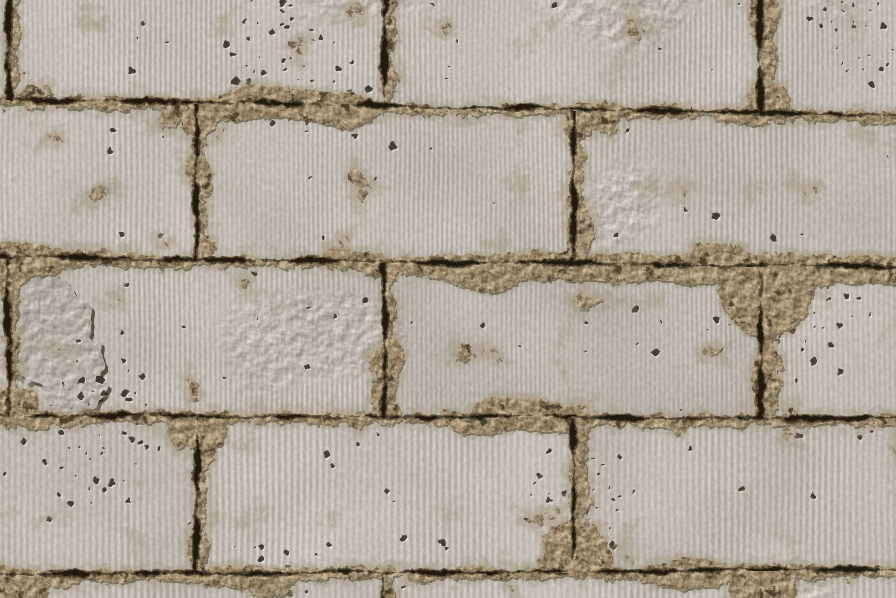
A Shadertoy shader for this texture:

```glsl
const vec2 BLOCK = vec2(0.629, 0.259);  // block pitch, canvas heights
const vec2 FIRST_JOINT = vec2(0.020, 0.041);
const vec2 TO_LIGHT = vec2(-0.6, 0.8);
const float JOINT_HALF = 0.008;
const float BED_SMEAR = 0.030;
const float HEAD_SMEAR = 0.020;
const float LUMP_SIZE = 0.105;
const float RIB_PITCH = 0.0105;
const float RIB_DEPTH = 0.27;
const float PIT_GRID = 0.024;
const vec2 FLAKE_CENTER = vec2(0.10, 0.425);
const vec2 FLAKE_SIZE = vec2(0.070, 0.115);
const vec3 BLOCK_LIGHT = vec3(0.81, 0.79, 0.76);
const vec3 BLOCK_SHADE = vec3(0.59, 0.56, 0.52);
const vec3 MORTAR_LIGHT = vec3(0.70, 0.63, 0.51);
const vec3 MORTAR_SHADE = vec3(0.40, 0.34, 0.24);
const vec3 STAIN = vec3(0.64, 0.58, 0.48);
const vec3 CREVICE = vec3(0.25, 0.21, 0.14);
const vec3 SHADOW = vec3(0.11, 0.08, 0.04);

float pixel;

vec2 hash2(vec2 c) {
  vec3 q = fract(c.xyx * vec3(0.1031, 0.1030, 0.0973));
  q += dot(q, q.yzx + 33.33);
  return fract((q.xx + q.yz) * q.zy);
}

float slope(vec2 cell, vec2 corner, vec2 f) {
  float angle = 6.2832 * hash2(cell + corner).x;
  return dot(vec2(cos(angle), sin(angle)), f - corner);
}

// Gradient noise
float noise(vec2 p) {
  vec2 c = floor(p), f = p - c, e = vec2(1, 0);
  vec2 u = f * f * f * (f * (f * 6.0 - 15.0) + 10.0);
  return mix(mix(slope(c, e.yy, f), slope(c, e.xy, f), u.x),
             mix(slope(c, e.yx, f), slope(c, e.xx, f), u.x), u.y);
}

float fbm(vec2 p) {
  float sum = 0.0, amp = 0.6;
  for (int i = 0; i < 4; i++) {
    sum += amp * noise(p);
    p = p * 2.03 + 17.3;
    amp *= 0.55;
  }
  return sum;
}

float cover(float inside) { return smoothstep(-pixel, pixel, inside); }

// Slope toward the light of a noisy surface
float relief(vec2 p) { return fbm(p) - fbm(p + TO_LIGHT * 0.3); }

// Signed offset to the nearest head (x) and bed (y) joint
vec2 jointOffset(vec2 p, out vec2 cell) {
  p.y += 0.03 * (p.x - 0.75) * (p.y - 0.2);
  p += 0.005 * vec2(noise(p * 7.0), noise(p * 6.0 + 40.0));
  vec2 q = (p - FIRST_JOINT) / BLOCK;
  cell.y = floor(q.y);
  q.x -= 0.5 * mod(cell.y + 1.0, 2.0);
  cell.x = round(q.x);
  return vec2(q.x - cell.x, q.y - round(q.y)) * BLOCK;
}

// Positive inside mortar: joints, smears, lumps at crossings, stray dabs
float mortarField(vec2 p) {
  vec2 cell;
  vec2 j = jointOffset(p, cell);
  float bed = JOINT_HALF + BED_SMEAR * smoothstep(0.0, 0.45, noise(p * vec2(5.5, 8.0) + 3.0));
  bed += 0.022 * smoothstep(0.6, 0.9, p.x) * exp(-pow((p.y - 0.545) / 0.04, 2.0));
  float head = JOINT_HALF + HEAD_SMEAR * smoothstep(-0.1, 0.5, noise(p * 9.0 + 21.0));
  float chance = hash2(cell + vec2(9.0, 17.0 * step(j.y, 0.0))).x;
  float lump = LUMP_SIZE * chance * chance - length(j * vec2(1.3, 0.85));
  lump += 0.03 * noise(p * 16.0);
  float field = max(max(bed - abs(j.y), head - abs(j.x)), lump);
  field = max(field, (noise(p * 11.0 + 5.0) - 0.53) * 0.06);
  return field + 0.018 * fbm(p * 26.0) + 0.010 * fbm(p * 95.0);
}

// Clustered ragged pits, positive inside
float pitField(vec2 p) {
  float field = -1.0;
  p += 0.005 * vec2(noise(p * 120.0), noise(p * 120.0 + 50.0));
  for (int k = 0; k < 9; k++) {
    vec2 c = floor(p / PIT_GRID) + vec2(k % 3 - 1, k / 3 - 1);
    vec2 h = hash2(c + 71.0);
    float density = 0.04 + 0.75 * smoothstep(0.15, 0.42, noise(c * PIT_GRID * 3.2 + 8.0));
    float radius = mix(0.0014, 0.0065, h.y * h.y);
    float d = length(p - (c + hash2(c + 13.0)) * PIT_GRID);
    if (h.x < density) field = max(field, radius - d);
  }
  return field;
}

float flakeField(vec2 p) {
  return 0.07 * (1.0 - length((p - FLAKE_CENTER) / FLAKE_SIZE) + 0.9 * fbm(p * 9.0));
}

void mainImage(out vec4 fragColor, in vec2 fragCoord) {
  pixel = 0.7 / iResolution.y;
  vec2 p = fragCoord / iResolution.y, cell;
  vec2 j = jointOffset(p, cell);
  vec2 block = vec2(cell.x - step(j.x, 0.0), cell.y);
  vec2 vary = hash2(block + 3.0);

  // Ribbed block face, worn smooth in places
  float pitch = RIB_PITCH * (block.y < 0.5 ? 1.0 : mix(0.74, 0.9, vary.x));
  float rib = cos(6.2832 * (p.x + 0.004 * noise(p * 5.0)) / pitch);
  float worn = smoothstep(-0.35, 0.3, noise(p * vec2(6.0, 1.5) + block * 7.0));
  float flake = cover(flakeField(p));
  float rough = max(flake, smoothstep(0.22, 0.4, noise(p * 3.4 + 60.0)));
  rib *= 1.0 - smoothstep(0.35, 0.7, 1.0 / (iResolution.y * pitch));
  float tone = 0.70 + 0.16 * (vary.y - 0.5) + 0.26 * fbm(p * 5.0) + 0.4 * fbm(p * vec2(170, 110));
  tone += RIB_DEPTH * rib * mix(0.5, 1.0, worn) * (1.0 - 0.8 * rough);
  tone += rough * (1.3 * relief(p * 55.0) - 0.04) - 0.15 * flake;
  vec3 color = mix(BLOCK_SHADE, BLOCK_LIGHT, tone);
  float flakeShadow = cover(flakeField(p + TO_LIGHT * 0.008)) * (1.0 - flake);
  color = mix(color, CREVICE, 0.8 * flakeShadow);

  // Pits with a lit far rim
  float pit = cover(pitField(p));
  color += 0.10 * cover(pitField(p + TO_LIGHT * 0.003)) * (1.0 - pit);
  color = mix(color, SHADOW, 0.75 * pit);

  // Gritty mortar with hollows, its stain and its cast shadow
  float field = mortarField(p), mortar = cover(field);
  color = mix(color, STAIN, 0.5 * smoothstep(-0.018, 0.0, field + 0.02 * fbm(p * 60.0)));
  float castShadow = cover(mortarField(p + TO_LIGHT * 0.004)) * (1.0 - mortar);
  color = mix(color, CREVICE, 0.5 * castShadow);
  float grit = 0.68 + 1.5 * relief(p * 48.0) + 0.9 * fbm(p * 150.0);
  vec3 sand = mix(MORTAR_SHADE, MORTAR_LIGHT, clamp(grit, -0.4, 1.3));
  float hollow = smoothstep(0.16, 0.36, fbm(p * 42.0 + 11.0));
  color = mix(color, mix(sand, CREVICE, 0.85 * hollow), mortar);

  // Broken cracks beside the blocks, buried by thick mortar
  float wobble = 0.007 * fbm(p * 32.0);
  float bedCrack = 0.0052 * smoothstep(-0.25, 0.35, noise(p * vec2(13, 3) + 90.0));
  float headCrack = 0.0065 * smoothstep(-0.4, 0.3, noise(p * vec2(3, 16) + 33.0));
  float crack = max(bedCrack - abs(j.y - 0.003 + wobble), headCrack - abs(j.x + 0.006 + wobble));
  crack += 0.006 * fbm(p * 75.0) - 0.0008 - 0.12 * max(field - 0.022, 0.0);
  color = mix(color, CREVICE, 0.75 * smoothstep(-0.0035, -0.001, crack));
  color = mix(color, SHADOW, 0.9 * smoothstep(-0.0005, 0.0015, crack));

  fragColor = vec4(clamp(color, 0.0, 1.0), 1.0);
}
```
